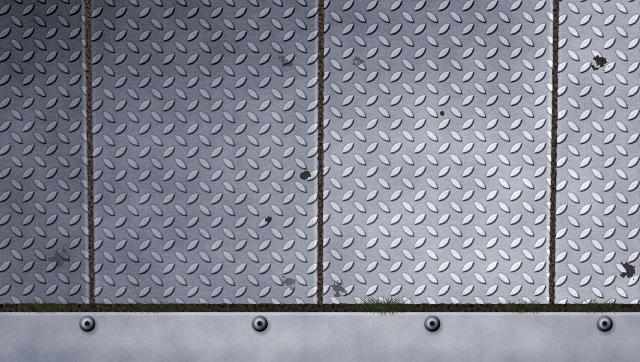
Give the GLSL for this texture, as a Shadertoy shader.

```glsl
// Steel tread plates with gritty seams, a grassy gap and a bolted metal kerb.

// Lengths are in canvas heights.
const float GAP_TOP = 0.161, GAP_BOTTOM = 0.138, SEAM_HALF = 0.0075;
const vec2 TREAD_HALF = vec2(0.0195, 0.0075);
const float TREAD_ANGLE = 0.74;
const float SHADE_TONE = 0.395, LIT_TONE = 0.615;
const vec2 TO_LIGHT = vec2(-0.6, 0.8);
const vec3 SEAM_BASE = vec3(0.257, 0.8835, 1.5215);
const vec3 SEAM_LEAN = vec3(-0.014, 0.004, 0.0155);
const float BOLT_FIRST = 0.241, BOLT_STEP = 0.4765, BOLT_Y = 0.106, BOLT_R = 0.022;
const float BLADE_STEP = 0.0075;
const vec3 SOIL = vec3(0.18, 0.15, 0.14), STAIN = vec3(0.15, 0.13, 0.13);

// Tread lattice of each plate: anchor xy, pitch xy
const vec4 LATTICE[4] = vec4[4](
  vec4(0.078, 0.7156, 0.0645, 0.0645), vec4(0.665, 0.6445, 0.0663, 0.0643),
  vec4(1.0275, 0.592, 0.0663, 0.0656), vec4(1.617, 0.6835, 0.0665, 0.0655));

// Stains: centre xy, radius, strength
const vec4 STAINS[10] = vec4[10](
  vec4(1.656, 0.828, 0.021, 0.9), vec4(1.736, 0.252, 0.022, 0.85),
  vec4(0.842, 0.516, 0.015, 0.85), vec4(0.741, 0.394, 0.009, 0.9),
  vec4(0.936, 0.2, 0.022, 0.55), vec4(0.165, 0.289, 0.025, 0.4),
  vec4(0.798, 0.22, 0.02, 0.45), vec4(0.787, 0.826, 0.018, 0.45),
  vec4(0.993, 0.83, 0.015, 0.5), vec4(1.222, 0.686, 0.006, 0.9));

// Grass tufts: centre x, spread, blade length
const vec3 TUFTS[5] = vec3[5](vec3(0.12, 0.05, 0.022), vec3(0.43, 0.09, 0.019),
  vec3(1.07, 0.065, 0.033), vec3(1.46, 0.06, 0.024), vec3(1.66, 0.06, 0.024));

float bell(float x) { return exp(-x * x); }

float hash(vec2 p) {
  vec3 q = fract(p.xyx * 0.1031);
  q += dot(q, q.yzx + 33.33);
  return fract((q.x + q.y) * q.z);
}

float corner(vec2 cell, vec2 f, vec2 o) {
  float a = 6.2832 * hash(cell + o);
  return dot(vec2(cos(a), sin(a)), f - o);
}

// Gradient noise
float noise(vec2 p) {
  vec2 c = floor(p), f = p - c, u = f * f * (3.0 - 2.0 * f);
  return 1.4 * mix(mix(corner(c, f, vec2(0)), corner(c, f, vec2(1, 0)), u.x),
                   mix(corner(c, f, vec2(0, 1)), corner(c, f, vec2(1)), u.x), u.y);
}

float fbm(vec2 p) {
  float sum = 0.0, amp = 0.5;
  for (int i = 0; i < 4; i++) { sum += amp * noise(p); p = p * 2.07 + 17.3; amp *= 0.55; }
  return sum;
}

float cover(float d) {
  float w = max(0.0012, 0.65 / iResolution.y);
  return 1.0 - smoothstep(-w, w, d);
}

// Lens shapes on two interleaved lattices leaning opposite ways
float treads(vec2 p, vec4 lattice) {
  float bulge = dot(TREAD_HALF, TREAD_HALF) / (2.0 * TREAD_HALF.y), best = 1.0;
  for (int k = 0; k < 2; k++) {
    vec2 q = (p - lattice.xy) / lattice.zw - 0.5 * float(k);
    q = (q - round(q)) * lattice.zw;
    float a = k == 0 ? TREAD_ANGLE : -TREAD_ANGLE;
    q = vec2(cos(a) * q.x + sin(a) * q.y, abs(cos(a) * q.y - sin(a) * q.x));
    best = min(best, length(q + vec2(0, bulge - TREAD_HALF.y)) - bulge);
  }
  return best;
}

// Cool grey in shade, neutral in light
vec3 metal(float tone) {
  return tone * mix(vec3(0.95, 1.0, 1.15), vec3(0.99, 1.0, 1.05), smoothstep(0.4, 0.75, tone));
}

vec3 plates(vec2 p, float grime) {
  vec3 fromSeam = p.x - SEAM_BASE - SEAM_LEAN * p.y;
  int plate = int(dot(step(0.0, fromSeam), vec3(1)));
  vec4 lattice = LATTICE[plate];
  float glow = smoothstep(0.0, 1.6, p.x);
  float tone = mix(SHADE_TONE, LIT_TONE, glow) + 0.04 * float(plate > 0);
  tone += 0.08 * bell(2.2 * distance(p, vec2(1.15, 0.36)));
  tone -= 0.15 * smoothstep(0.55, 1.05, p.y) * (1.0 - smoothstep(1.3, 1.65, p.x));
  tone += 0.08 * grime + 0.02 * noise(p * vec2(25, 190)) + 0.04 * noise(p * 170.0);

  // Treads: lit face, bevel, dark foot and cast shadow
  float d = treads(p, lattice), face = cover(d);
  float facing = (treads(p + TO_LIGHT * 0.002, lattice) - d) / 0.002;
  float shadow = cover(treads(p + TO_LIGHT * 0.0032, lattice) - 0.001);
  tone -= mix(0.19, 0.36, glow) * shadow * (1.0 - face);
  tone -= 0.09 * bell((d - 0.0025) / 0.0018);
  tone += mix(0.1, 0.19, glow) * face + 0.11 * bell(d / 0.0022) * facing;
  vec3 col = metal(tone);

  float ragged = 0.9 * noise(p * 65.0) + 0.5 * noise(p * 150.0);
  for (int i = 0; i < 10; i++) {
    vec4 s = STAINS[i];
    col = mix(col, STAIN, s.w * cover(distance(p, s.xy) - s.z * (0.75 + ragged)));
  }

  // Seams: worn bright lips around dark grit
  vec3 grit = SOIL * (1.3 + 1.1 * noise(p * 160.0));
  for (int i = 0; i < 3; i++) {
    float x = fromSeam[i], side = abs(x) - SEAM_HALF - 0.002 * noise(p * 90.0);
    col += (x < 0.0 ? 0.12 : 0.04) * bell((side - 0.006) / 0.004);
    col = mix(col, grit, cover(side));
  }
  return col;
}

vec3 kerb(vec2 p, float grime) {
  float tone = 0.57 + 0.12 * smoothstep(0.0, 0.7, p.x) - 0.06 * smoothstep(1.2, 1.76, p.x);
  tone += 0.1 * grime + 0.025 * noise(p * 150.0) - 0.06 * (1.0 - smoothstep(0.0, 0.06, p.y));
  tone += 0.09 * bell((p.y - GAP_BOTTOM + 0.005) / 0.004);

  // Domed bolts with a dark socket
  float i = clamp(round((p.x - BOLT_FIRST) / BOLT_STEP), 0.0, 3.0);
  vec2 q = (p - vec2(BOLT_FIRST + i * BOLT_STEP, BOLT_Y)) / BOLT_R;
  float r = length(q), lit = dot(q, TO_LIGHT);
  tone *= 0.6 + 0.4 * smoothstep(0.4, 1.5, length(q + vec2(-0.2, 0.3)));
  float dome = 0.42 + 0.3 * lit - 0.25 * smoothstep(0.6, 1.0, r);
  vec3 col = mix(metal(tone), metal(dome), cover((r - 1.0) * BOLT_R));
  col = mix(col, vec3(0.8), cover((abs(r - 0.5) - 0.11) * BOLT_R) * (0.5 + 0.5 * lit / max(r, 0.01)));
  return mix(col, vec3(0.09), cover((r - 0.3) * BOLT_R));
}

// Layers of leaning tapered blades rooted in the gap
vec3 grass(vec2 p, vec3 col) {
  for (int i = 0; i < 8; i++) {
    float layer = float(i), up = i % 3 == 2 ? -1.0 : 1.0, rise = (p.y - 0.146) * up;
    float x = (p.x + rise * (layer - 3.5) * 0.38) / BLADE_STEP + layer * 0.37;
    float id = floor(x), rnd = hash(vec2(id, layer * 7.0)), tall = 0.003;
    for (int k = 0; k < 5; k++)
      tall += TUFTS[k].z * bell((id * BLADE_STEP - TUFTS[k].x) / TUFTS[k].y);
    tall *= (0.35 + 0.75 * rnd) * (0.8 + 0.2 * up);
    float blade = abs(x - id - 0.5) * BLADE_STEP - 0.0022 * (1.0 - rise / tall);
    float mask = cover(max(blade, max(rise - tall, -rise)));
    col = mix(col, mix(vec3(0.07, 0.08, 0.05), vec3(0.22, 0.26, 0.14), rnd), 0.85 * mask);
  }
  return col;
}

void mainImage(out vec4 fragColor, in vec2 fragCoord) {
  vec2 p = fragCoord / iResolution.y;
  float grime = fbm(p * 9.0);
  vec3 col = SOIL * (0.85 + 0.8 * noise(p * 120.0));
  col = mix(col, plates(p, grime), cover(GAP_TOP - p.y + 0.002 * noise(p * 70.0)));
  col = mix(col, kerb(p, grime), cover(p.y - GAP_BOTTOM));
  fragColor = vec4(clamp(grass(p, col), 0.0, 1.0), 1.0);
}
```
